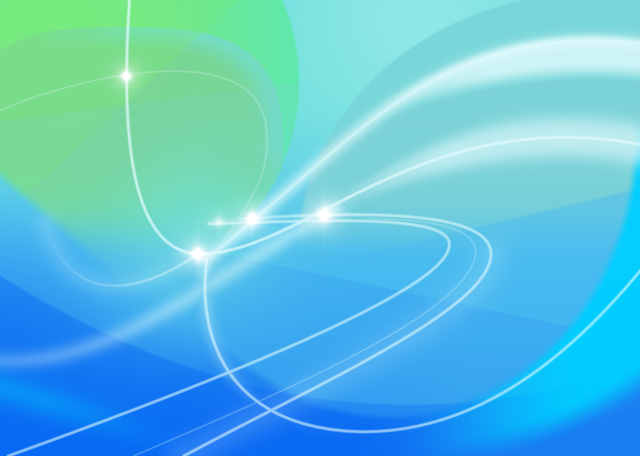
Reproduce this background procedurally as a WebGL 1 fragment shader.

```glsl
precision highp float;
uniform vec2 u_resolution;

#define DEEP vec3(.03, .41, .95)
#define SKY vec3(.28, .73, .94)
#define AQUA vec3(.45, .88, .87)
#define TEAL vec3(.49, .82, .84)
#define GREEN vec3(.47, .92, .46)
#define OLIVE vec3(.48, .82, .58)
#define EMERALD vec3(.31, .91, .72)
#define CYAN vec3(0., .81, 1.)
#define PALE vec3(.88, .98, .99)
#define LINE_WIDTH .0032
#define SEGMENTS 24

// 1 below the edge, 0 above it
float below(float edge, float soft, float v) {
  return 1. - smoothstep(edge - soft, edge + soft, v);
}

float disc(vec2 p, vec2 center, vec2 radius, float soft) {
  float d = (length((p - center) / radius) - 1.) * min(radius.x, radius.y);
  return below(0., soft, d);
}

// Distance to a cubic curve in x, position along it in y
vec2 curve(vec2 p, vec4 ab, vec4 cd) {
  vec2 nearest = vec2(9., 0.), start = ab.xy;
  for (int i = 1; i <= SEGMENTS; i++) {
    float t = float(i) / float(SEGMENTS), s = 1. - t;
    vec2 end = s * s * (s * ab.xy + 3. * t * ab.zw) + t * t * (3. * s * cd.xy + t * cd.zw);
    vec2 q = p - start, e = end - start;
    float h = clamp(dot(q, e) / dot(e, e), 0., 1.);
    float d = length(q - e * h);
    if (d < nearest.x) nearest = vec2(d, t + (h - 1.) / float(SEGMENTS));
    start = end;
  }
  return nearest;
}

float stroke(float d, float width) {
  return below(width, .0008 + .7 / u_resolution.y, d);
}

float glow(float d, float width) {
  return exp(-d * d / (width * width));
}

float sparkle(vec2 p, vec2 center, float size) {
  vec2 q = abs(p - center) / size;
  float rays = exp(-q.x * 9. - q.y * .9) + exp(-q.y * 9. - q.x * .9);
  return glow(length(q), .55) + .5 * glow(length(q), 1.5) + .35 * rays;
}

vec3 background(vec2 p) {
  vec3 col = mix(DEEP, SKY, smoothstep(0., .42, p.y));
  col = mix(col, AQUA, smoothstep(.38, .8, p.y));
  col = mix(col, DEEP, .5 * below(.2, .25, p.x) * below(.43, .17, p.y));

  // Teal hills and pale upper right
  float arch = disc(p, vec2(1.3, .45), vec2(.645, .565), .003);
  float upper = arch * smoothstep(.42, .6, p.y);
  float hill = .828 - .42 * (p.x - 1.3) * (p.x - 1.3);
  col = mix(col, PALE, .25 * glow(length(p - vec2(.92, .96)), .25) * (1. - arch));
  col = mix(col, TEAL, .65 * upper);
  col = mix(col, TEAL, .7 * upper * below(hill, .003, p.y));
  col = mix(col, SKY, .45 * below(.25 + .24 * p.x, .004, p.y) * smoothstep(.7, 1.1, p.x));

  // Bowl and its cyan crescent
  vec2 center = vec2(.85, .7);
  float bowl = disc(p, center, vec2(.545, .61), .012);
  float outer = disc(p, center, vec2(.86, .7), .035) * (1. - bowl);
  float deep = below(.112 + .35 * (p.x - .9) * (p.x - .9), .004, p.y);
  col = mix(col, DEEP, .45 * deep * (1. - bowl));
  col = mix(col, CYAN, .95 * outer * below(.68, .06, p.y) * smoothstep(.85, 1.3, p.x));
  col = mix(col, SKY, .65 * bowl * below(.36, .12, p.y));
  col = mix(col, DEEP, .12 * bowl * below(.546 - .21 * p.x, .003, p.y));
  col = mix(col, DEEP, .35 * bowl * deep);
  col = mix(col, CYAN, .35 * glow(p.y - .15 + .3 * p.x, .035) * below(.25, .2, p.x));

  // Green field, its loop and rim
  float field = disc(p, vec2(.2, .82), vec2(.456, .46), .004);
  field = max(field, below(.3, .003, p.x) * step(.6, p.y));
  field *= smoothstep(-.025, .025, p.y - .625 + .9 * p.x);
  float fade = below(.45, .35, length(p - vec2(.1, .9)));
  col = mix(col, mix(EMERALD, GREEN, fade), .85 * field * smoothstep(.42, .6, p.y));
  vec2 q = abs(p - vec2(.27, .66)) / vec2(.35, .28);
  float loop = pow(q.x * q.x * q.x + q.y * q.y * q.y, .333);
  float inside = below(1., .01, loop) * field;
  float rim = smoothstep(.8, 1., loop) * smoothstep(.02, .35, p.x);
  col = mix(col, OLIVE, .8 * inside * smoothstep(.4, .65, p.y));
  col = mix(col, AQUA, .65 * inside * rim * smoothstep(.5, .7, p.y));
  col = mix(col, GREEN, .3 * field * smoothstep(-.003, .003, p.y - .52 - .92 * p.x));
  col = mix(col, TEAL, .16 * field * below(.734 + .13 * p.x, .002, p.y));
  col = mix(col, AQUA, .6 * glow(length(p - vec2(.43, .5)), .17));

  // White ribbon along the upper hill
  float crest = .918 - .72 * (p.x - 1.29) * (p.x - 1.29);
  float ribbon = below(crest, .012, p.y) * smoothstep(hill - .008, hill + .035, p.y);
  return mix(col, PALE, .8 * ribbon * smoothstep(.72, 1.1, p.x));
}

void main() {
  vec2 p = gl_FragCoord.xy / u_resolution.y;
  vec3 col = background(p);

  // Curves
  vec2 stem = curve(p, vec4(.284, 1., .267, .744), vec4(.275, .451, .434, .443));
  vec2 wave = curve(p, vec4(.434, .443, .668, .44), vec4(.916, .775, 1.407, .683));
  vec2 crest = curve(p, vec4(.449, .429, .769, .68), vec4(.952, .955, 1.407, .905));
  vec2 tail = curve(p, vec4(0., .209, .238, .194), vec4(.476, .396, .733, .542));
  vec2 arc = curve(p, vec4(0., .758, .201, .844), vec4(.549, .908, .582, .734));
  vec2 drop = curve(p, vec4(.582, .734, .604, .59), vec4(.52, .54, .45, .4));
  vec2 hook = curve(p, vec4(.1, .51, .15, .33), vec4(.3, .35, .434, .443));
  vec2 ringTop = curve(p, vec4(.385, .509, .733, .538), vec4(1.08, .551, 1.077, .441));
  vec2 ringLow = curve(p, vec4(1.077, .441, 1.073, .322), vec4(.696, .158, .403, 0.));
  vec2 coreTop = curve(p, vec4(.458, .509, .769, .52), vec4(.998, .527, .985, .458));
  vec2 coreLow = curve(p, vec4(.985, .458, .971, .359), vec4(.458, .158, .018, 0.));
  vec2 hairTop = curve(p, vec4(.806, .52, .95, .52), vec4(1.05, .5, 1.043, .44));
  vec2 hairLow = curve(p, vec4(1.043, .44, 1.02, .31), vec4(.62, .14, .293, 0.));
  vec2 left = curve(p, vec4(.454, .432, .43, .267), vec4(.495, .057, .797, .053));
  vec2 right = curve(p, vec4(.797, .053, 1.044, .053), vec4(1.245, .212, 1.407, .41));

  // Soft ribbons
  float spread = wave.x / mix(.014, .047, smoothstep(.65, 1.2, p.x));
  float haze = .65 * exp(-spread * spread * spread) * smoothstep(.3, .7, wave.y);
  haze = max(haze, .6 * glow(crest.x, .017));
  haze = max(haze, .5 * glow(tail.x, .02) * mix(.5, 1., tail.y));
  haze = max(haze, .35 * glow(left.x, .017) * (1. - left.y));
  haze = max(haze, .15 * max(glow(ringLow.x, .04), glow(hook.x, .025)));
  col = mix(col, PALE, haze);

  // Fine lines
  float rings = min(min(ringLow.x, coreLow.x), min(min(left.x, right.x), coreTop.x));
  float hair = min(min(hairTop.x, hairLow.x), min(arc.x, drop.x));
  float light = .75 * stroke(min(stem.x, wave.x), LINE_WIDTH);
  light = max(light, .6 * stroke(rings, LINE_WIDTH));
  light = max(light, .6 * stroke(ringTop.x, LINE_WIDTH) * smoothstep(0., .3, ringTop.y));
  light = max(light, .5 * stroke(crest.x, LINE_WIDTH));
  light = max(light, .35 * stroke(hair, .4 * LINE_WIDTH));
  light = max(light, .55 * hook.y * stroke(hook.x, .8 * LINE_WIDTH));
  col = mix(col, PALE, light);

  // Sparkles
  float shine = sparkle(p, vec2(.277, .833), .02) + sparkle(p, vec2(.434, .443), .028);
  shine += sparkle(p, vec2(.553, .52), .026) + sparkle(p, vec2(.711, .529), .028);
  shine += .5 * sparkle(p, vec2(.48, .513), .02);
  gl_FragColor = vec4(mix(col, vec3(1.), min(.8 * shine, 1.)), 1.);
}
```
